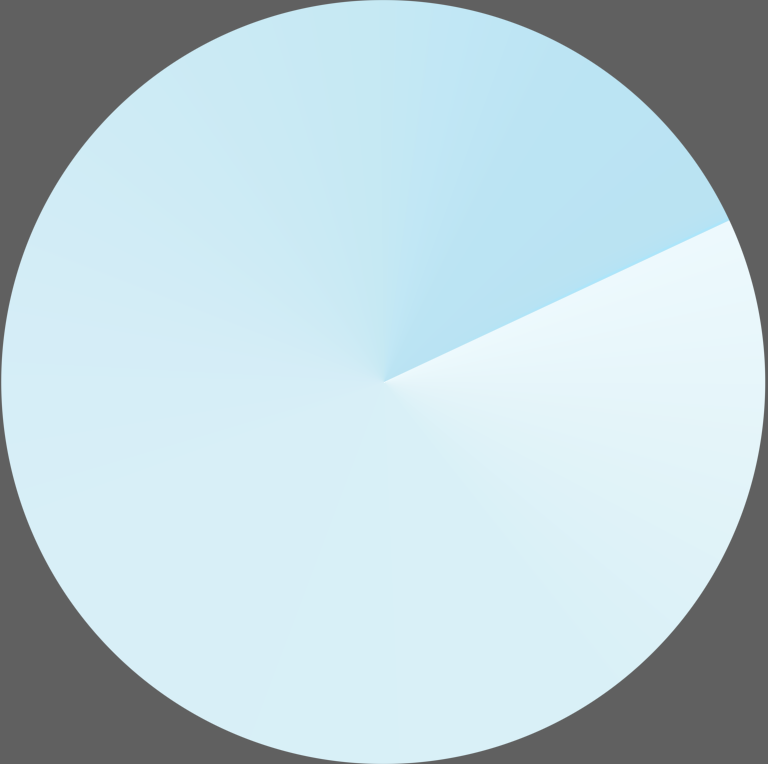
Give the GLSL for this background, as a WebGL 2 fragment shader.

```glsl
#version 300 es
precision highp float;
// Draws a pale blue disk with a conic gradient and one crisp seam on flat grey.

uniform vec2 u_resolution;
out vec4 fragColor;

const float TAU = 6.2831853;
const float SEAM_ANGLE = 0.438;
const float DISK_RADIUS = 0.5;
const vec2 DISK_CENTER = vec2(-0.001, 0.0);
const vec3 BACKDROP = vec3(0.378);
const vec3 SEAM_LIGHT = vec3(0.66, 0.90, 0.99);
const float SEAM_OFFSET = 0.0018;
const float SEAM_WIDTH = 0.0024;
const float GLOW_WIDTH = 0.016;

// Conic stops: degrees counterclockwise from the seam, and their colours
const int STOPS = 10;
const float STOP_DEGREES[STOPS] = float[](
    0.0, 36.0, 54.0, 66.0, 110.0, 145.0, 180.0, 280.0, 325.0, 360.0);
const vec3 STOP_COLORS[STOPS] = vec3[](
    vec3(0.728, 0.890, 0.950), vec3(0.736, 0.894, 0.953),
    vec3(0.758, 0.906, 0.961), vec3(0.775, 0.912, 0.953),
    vec3(0.808, 0.922, 0.961), vec3(0.834, 0.930, 0.967),
    vec3(0.847, 0.937, 0.969), vec3(0.850, 0.942, 0.968),
    vec3(0.894, 0.957, 0.976), vec3(0.930, 0.978, 0.992));

vec3 conicColor(float degreesFromSeam) {
    vec3 color = STOP_COLORS[0];
    for (int i = 1; i < STOPS; i++) {
        float blend = (degreesFromSeam - STOP_DEGREES[i - 1])
                    / (STOP_DEGREES[i] - STOP_DEGREES[i - 1]);
        color = mix(color, STOP_COLORS[i], clamp(blend, 0.0, 1.0));
    }
    return color;
}

float bell(float x, float width) {
    return exp(-x * x / (width * width));
}

void main() {
    vec2 p = (gl_FragCoord.xy - 0.5 * u_resolution) / u_resolution.y;
    float pixel = 1.0 / u_resolution.y;

    // Position along and across the seam
    vec2 seamDir = vec2(cos(SEAM_ANGLE), sin(SEAM_ANGLE));
    float along = dot(p, seamDir);
    float across = seamDir.x * p.y - seamDir.y * p.x;

    // Angular gradient, with the jump at the seam smoothed
    float turn = fract(atan(across, along) / TAU + 1.0);
    vec3 color = conicColor(360.0 * turn);
    if (along > 0.0 && abs(across) < pixel) {
        float side = smoothstep(-0.75 * pixel, 0.75 * pixel, across);
        color = mix(STOP_COLORS[STOPS - 1], STOP_COLORS[0], side);
    }

    // Bright line and soft glow on the upper side of the seam
    float reach = smoothstep(0.0, 0.35, along);
    float upper = smoothstep(-pixel, pixel, across);
    float line = 0.8 * bell(across - SEAM_OFFSET, SEAM_WIDTH);
    float glow = 0.22 * bell(across, GLOW_WIDTH);
    color = mix(color, SEAM_LIGHT, reach * upper * max(line, glow));

    // Disk over the backdrop
    float edge = length(p - DISK_CENTER) - DISK_RADIUS;
    float inside = 1.0 - smoothstep(-0.75 * pixel, 0.75 * pixel, edge);
    fragColor = vec4(mix(BACKDROP, color, inside), 1.0);
}
```
